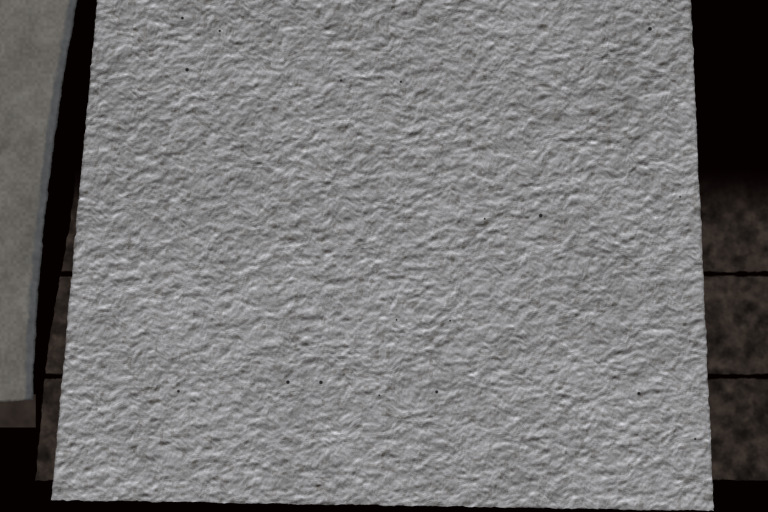
This texture is drawn by a WebGL 1 fragment shader. Its source:

```glsl
precision highp float;
// A rough pale stone slab lying on a dark ground, beside a smoother slab and a strip of brick.
uniform vec2 u_resolution;

#define GRAIN_FREQ vec2(50.0, 78.0)
#define LIGHT_STEP vec2(-0.0015, 0.0058)
#define RELIEF_GAIN 0.43
#define MOTTLE_GAIN 0.07
#define SPECK_CELL 0.1
#define SPECK_SHARE 0.14
#define EDGE_ROUGHNESS 0.005
#define STONE_MID vec3(0.537, 0.535, 0.540)
#define GROUND vec3(0.02, 0.002, 0.0)
#define SMOOTH_STONE vec3(0.395, 0.385, 0.365)
#define SIDE_STONE vec3(0.315, 0.32, 0.325)
#define BRICK vec3(0.17, 0.145, 0.13)

float hash(vec2 p) {
  vec3 q = fract(vec3(p.xyx) * 0.1031);
  q += dot(q, q.yzx + 33.33);
  return fract((q.x + q.y) * q.z);
}

float noise(vec2 p) {
  vec2 i = floor(p), f = fract(p);
  f = f * f * f * (f * (f * 6.0 - 15.0) + 10.0);
  return mix(mix(hash(i), hash(i + vec2(1, 0)), f.x),
             mix(hash(i + vec2(0, 1)), hash(i + vec2(1, 1)), f.x), f.y);
}

float fbm(vec2 p) {
  float sum = 0.0, amp = 0.5;
  for (int i = 0; i < 3; i++) {
    sum += amp * noise(p);
    p = mat2(1.76, 0.95, -0.95, 1.76) * p + 17.3;
    amp *= 0.6;
  }
  return sum;
}

// Height of the bush-hammered face: warped grain, drawn out sideways
float roughHeight(vec2 p) {
  vec2 warp = vec2(noise(p * 24.0), noise(p * 24.0 + 40.0)) - 0.5;
  p += 0.012 * warp;
  p.y -= 0.12 * p.x;
  return fbm(p * GRAIN_FREQ + 11.0);
}

// Sparse dark specks, at most one in each cell
float specks(vec2 p, float aa) {
  vec2 cell = floor(p / SPECK_CELL);
  vec2 centre = vec2(hash(cell + 3.1), hash(cell + 8.7)) * 0.7 + 0.15;
  float radius = mix(0.0012, 0.0038, hash(cell + 21.0));
  float d = length(p - (cell + centre) * SPECK_CELL) - radius;
  float present = step(hash(cell + 55.0), SPECK_SHARE);
  return present * (1.0 - smoothstep(-aa, aa, d));
}

vec3 roughStone(vec2 p, float aa) {
  float height = roughHeight(p);
  float relief = height - roughHeight(p + LIGHT_STEP);
  float mottle = noise(p * 5.0) + noise(p * 14.0 + 9.0) - 1.0;
  float tone = RELIEF_GAIN * relief + MOTTLE_GAIN * 0.5 * mottle;
  tone += 0.10 * (height - 0.49) + 0.025 * (0.5 - p.y);
  tone += 0.03 * (hash(floor(p * 420.0)) - 0.5);
  // Hollows turn warm, lit crests turn cool
  vec3 color = STONE_MID + tone * vec3(0.98, 1.0, 1.04);
  float pit = smoothstep(0.73, 0.9, noise(p * vec2(95.0, 120.0) + 70.0));
  color -= pit * vec3(0.055, 0.06, 0.07);
  return mix(color, vec3(0.09, 0.08, 0.08), 0.85 * specks(p, aa));
}

vec3 smoothStone(vec2 p) {
  float cloud = fbm(p * 18.0) - 0.49;
  float grain = noise(p * 170.0) - 0.5;
  return SMOOTH_STONE + 0.12 * cloud + 0.05 * grain;
}

// Coverage of the side where d is positive
float cover(float d, float aa) {
  return smoothstep(-aa, aa, d);
}

void main() {
  vec2 p = gl_FragCoord.xy / u_resolution.y;
  float aa = 0.9 / u_resolution.y;
  float ragged = EDGE_ROUGHNESS * (fbm(p * 60.0) - 0.49);
  float slabLeft = 0.0975 + 0.0919 * p.y;
  vec3 color = GROUND;

  // Brick strip in the gap, with two dark joints
  float brickWidth = mix(0.034, 0.010, smoothstep(0.27, 0.65, p.y));
  float brick = cover(p.x - slabLeft + brickWidth + ragged, aa)
              * cover(p.y - 0.062 + ragged, aa) * (1.0 - smoothstep(0.55, 0.68, p.y));
  float joint = min(abs(p.y - 0.265), abs(p.y - 0.465)) + ragged;
  brick *= smoothstep(0.002, 0.007, joint);
  color = mix(color, BRICK * (0.35 + 1.3 * fbm(p * 45.0)), brick);

  // Smoother slab at the left: support below, then side face, then top face
  float t = p.y - 0.22;
  float sideEdge = 0.0645 + 0.03 * t + 0.105 * t * t - p.x + ragged;
  float frontEdge = p.y - 0.214 - 0.08 * p.x + ragged;
  float ledge = cover(0.07 - p.x, aa) * cover(p.y - 0.165, aa) * cover(0.23 - p.y, aa);
  color = mix(color, BRICK * (0.8 + 0.6 * fbm(p * 30.0)), ledge);
  vec3 face = mix(SIDE_STONE + 0.09 * (fbm(p * 70.0) - 0.49), smoothStone(p),
                  smoothstep(0.012, 0.021, sideEdge + ragged));
  face *= 0.7 + 0.3 * smoothstep(0.0, 0.006, min(sideEdge, frontEdge));
  color = mix(color, face, cover(sideEdge, aa) * cover(frontEdge, aa));

  // Main slab with slightly chipped borders
  float border = min(p.x - slabLeft, 1.3945 - 0.0449 * p.y - p.x);
  border = min(border, p.y - 0.025 + 0.0165 * p.x) + ragged;
  vec3 stone = roughStone(p, aa) * (0.86 + 0.14 * smoothstep(0.0, 0.006, border));
  color = mix(color, stone, cover(border, aa));

  gl_FragColor = vec4(clamp(color, 0.0, 1.0), 1.0);
}
```
